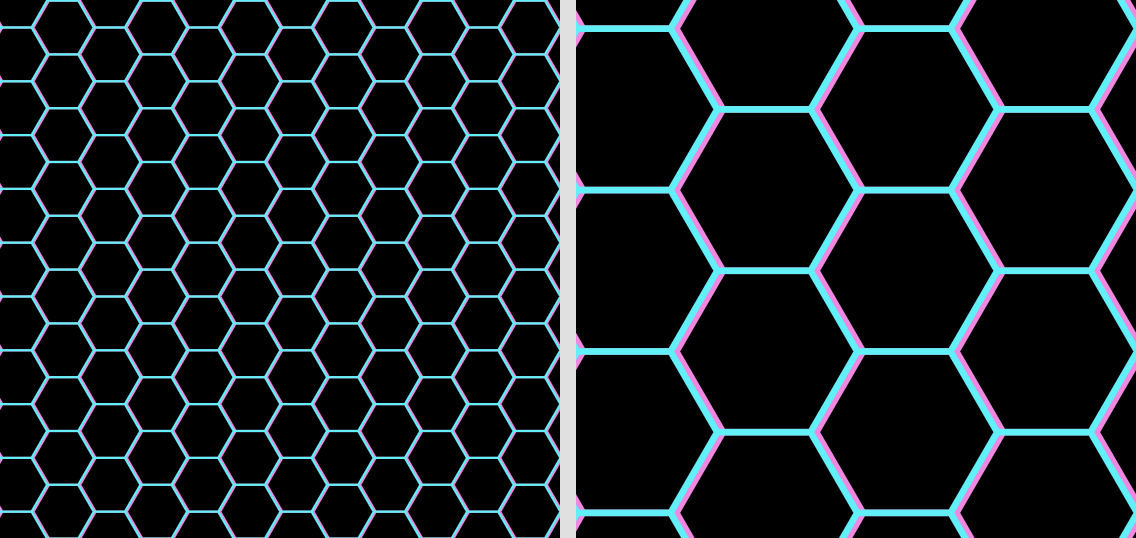
Left: the whole. Right: its middle third, enlarged.
This pattern is drawn by a WebGL 2 fragment shader. Its source:

```glsl
#version 300 es
precision highp float;
// Honeycomb of thin neon outlines on black: a cyan hexagon grid drawn over
// a pink copy that is shifted sideways, so pink shows beside the slanted edges.
// Lengths are in units of one hexagon height; the grid wraps on whole repeats.

uniform vec2 u_resolution;
out vec4 outColor;

const vec2 REPEATS = vec2(6.0, 10.0);        // lattice cells across and down
const vec2 CELL = vec2(1.7320508, 1.0);      // one cell holds two hexagons
const vec2 CENTER = vec2(0.671, 0.489);      // hexagon centre, as part of a cell
const float HALF_WIDTH = 0.0205;             // half the line thickness
const float PINK_SHIFT = 0.036;              // sideways shift of the pink copy
const vec3 BACKGROUND = vec3(0.0);
const vec3 CYAN = vec3(0.38, 0.94, 0.97);
const vec3 PINK = vec3(0.94, 0.53, 0.88);

// Distance to the nearest edge of a flat-topped hexagon grid.
float hexEdgeDistance(vec2 p) {
    vec2 a = mod(p + 0.5 * CELL, CELL) - 0.5 * CELL;
    vec2 b = mod(p, CELL) - 0.5 * CELL;
    vec2 q = abs(dot(a, a) < dot(b, b) ? a : b);
    return 0.5 - max(q.y, dot(q, vec2(0.8660254, 0.5)));
}

// Antialiased coverage of the grid lines.
float lineCoverage(vec2 p, float pixel) {
    return clamp(0.5 + (HALF_WIDTH - hexEdgeDistance(p)) / pixel, 0.0, 1.0);
}

void main() {
    vec2 uv = gl_FragCoord.xy / u_resolution;
    vec2 p = (uv * REPEATS - CENTER) * CELL;
    float pixel = REPEATS.y / u_resolution.y;

    // Pink copy below, cyan grid on top.
    vec3 color = mix(BACKGROUND, PINK, lineCoverage(p - vec2(PINK_SHIFT, 0.0), pixel));
    color = mix(color, CYAN, lineCoverage(p, pixel));
    outColor = vec4(color, 1.0);
}
```
